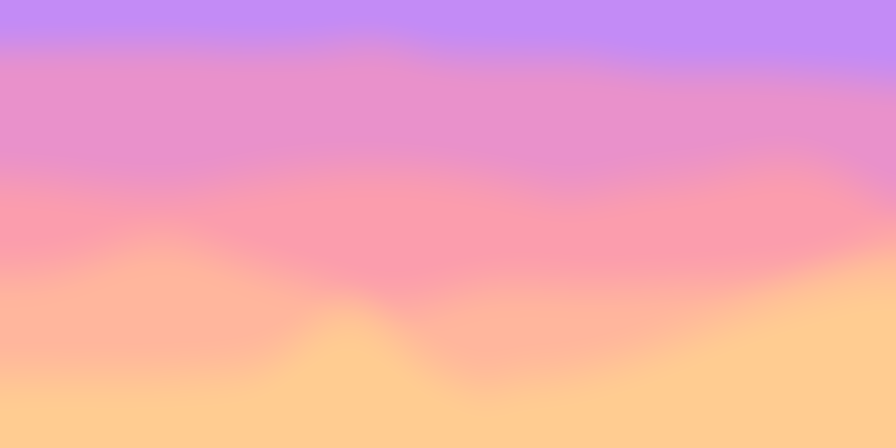
Give the GLSL for this background, as a WebGL 2 fragment shader.

```glsl
#version 300 es
precision highp float;
// Soft sunset haze: violet, orchid, pink, peach and apricot bands with drifting edges.

#define VIOLET  vec3(0.765, 0.545, 0.965)
#define ORCHID  vec3(0.912, 0.568, 0.795)
#define PINK    vec3(0.985, 0.615, 0.678)
#define PEACH   vec3(1.000, 0.712, 0.615)
#define APRICOT vec3(1.000, 0.800, 0.570)
#define SOFTNESS 0.075
#define RIPPLE 0.006

uniform vec2 u_resolution;
out vec4 fragColor;

// Rounded hill of unit height
float bump(float x, float center, float width) {
    float d = (x - center) / width;
    return exp(-d * d);
}

// Faint cloudy wobble from layered, warped sines
float ripple(vec2 p) {
    float sum = 0.0;
    float gain = 0.5;
    for (int i = 0; i < 4; i++) {
        sum += gain * sin(p.x * 13.0 + 1.7 * sin(p.y * 9.0 + float(i)));
        p = mat2(1.5, 0.6, -0.6, 1.5) * p + 0.37;
        gain *= 0.55;
    }
    return sum;
}

// How far a point lies below a soft edge, from 0 to 1
float below(float y, float edge, float softness) {
    return 1.0 - smoothstep(edge - softness, edge + softness, y);
}

void main() {
    vec2 uv = gl_FragCoord.xy / u_resolution;
    float x = uv.x;
    float y = uv.y + RIPPLE * ripple(uv);

    // Heights of the edges between neighbouring bands
    float orchidTop = 0.895 - 0.075 * x * x + 0.022 * bump(x, 0.42, 0.06)
                    - 0.012 * bump(x, 0.75, 0.08);
    float pinkTop = 0.60 - 0.028 * bump(x, 0.17, 0.09) + 0.022 * bump(x, 0.40, 0.12)
                  - 0.030 * bump(x, 0.63, 0.07) + 0.035 * bump(x, 0.87, 0.08)
                  - 0.060 * bump(x, 1.02, 0.07);
    float peachTop = 0.39 + 0.075 * bump(x, 0.18, 0.09) - 0.065 * bump(x, 0.44, 0.09)
                   - 0.025 * bump(x, 0.70, 0.15) + 0.080 * bump(x, 1.02, 0.09);
    float apricotTop = 0.165 + 0.130 * bump(x, 0.39, 0.075) - 0.020 * bump(x, 0.54, 0.04)
                     + 0.220 * smoothstep(0.60, 1.0, x);

    // Lay the bands from top to bottom
    vec3 color = mix(VIOLET, ORCHID, below(y, orchidTop, SOFTNESS * 0.95));
    color = mix(color, PINK, below(y, pinkTop, SOFTNESS * 1.1));
    color = mix(color, PEACH, below(y, peachTop, SOFTNESS * 1.1));
    color = mix(color, APRICOT, below(y, apricotTop, SOFTNESS * 1.2));

    fragColor = vec4(color, 1.0);
}
```
